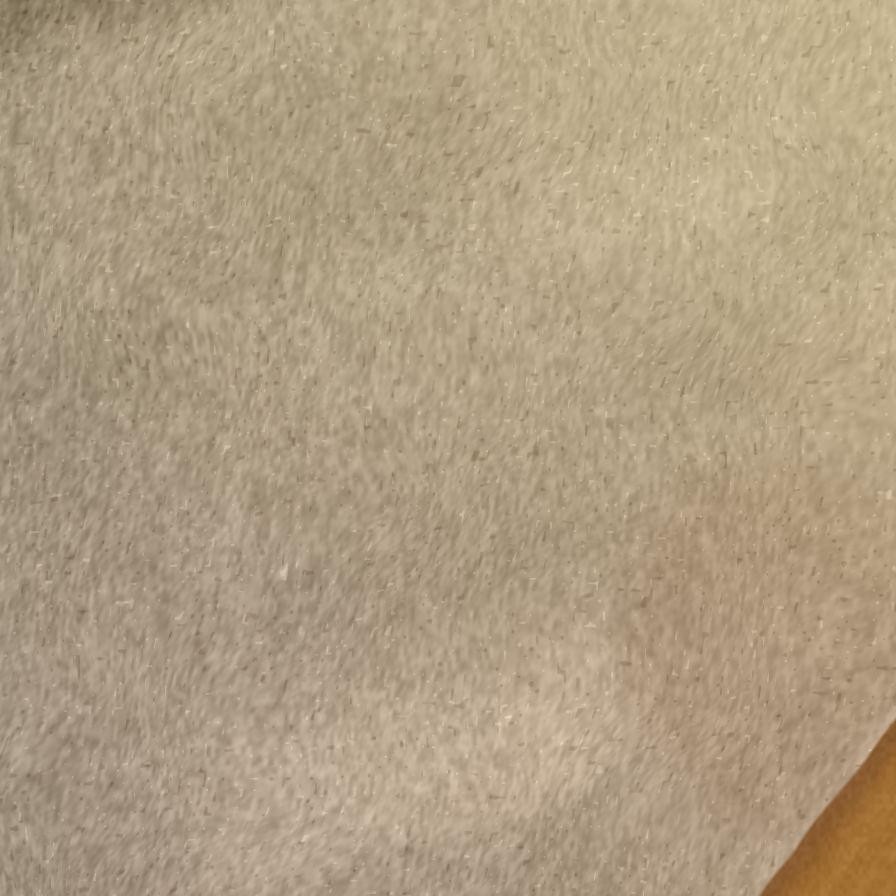
A WebGL 2 fragment shader for this texture:

```glsl
#version 300 es
precision highp float;
precision highp int;

uniform vec2 u_resolution;
out vec4 fragColor;

float hash(vec2 cell) {
    uvec2 q = uvec2(ivec2(cell)) * uvec2(1597u, 7919u);
    uint h = (q.x ^ (q.y << 7)) * 74797u + q.y;
    h = (h ^ (h >> 15)) * 277803u;
    h = (h ^ (h >> 13)) * 91193u;
    h ^= h >> 16;
    return float(h & 65535u) / 65535.0;
}

float noise(vec2 p) {
    vec2 i = floor(p), f = fract(p);
    f = f * f * (3.0 - 2.0 * f);
    return mix(mix(hash(i), hash(i + vec2(1, 0)), f.x),
               mix(hash(i + vec2(0, 1)), hash(i + vec2(1, 1)), f.x), f.y);
}

float fbm(vec2 p) {
    float sum = 0.0, weight = 0.5;
    for (int i = 0; i < 4; i++) {
        sum += weight * noise(p);
        p = mat2(1.6, 1.2, -1.2, 1.6) * p + 17.3;
        weight *= 0.5;
    }
    return sum / 0.9375;
}

// Broad lighting and brushed areas of the nap
vec3 suedeBase(vec2 uv) {
    vec3 low = mix(vec3(0.635, 0.575, 0.505), vec3(0.70, 0.615, 0.515), uv.x);
    vec3 high = mix(vec3(0.645, 0.59, 0.49), vec3(0.775, 0.71, 0.565), uv.x);
    vec3 color = mix(low, high, smoothstep(0.0, 1.0, uv.y));

    vec2 warped = uv + 0.07 * (vec2(fbm(uv * 7.0), fbm(uv * 7.0 + 31.0)) - 0.5);
    color += 0.11 * (fbm(vec2(uv.x + 0.4 * uv.y, uv.y - 0.35 * uv.x) * vec2(3.0, 6.0) + 5.0) - 0.5);

    // Pale swept band above a slanted lower edge
    float aboveEdge = warped.y - 0.38 * (warped.x - 0.33);
    float band = smoothstep(-0.01, 0.03, aboveEdge) * (1.0 - smoothstep(0.08, 0.3, aboveEdge));
    band *= smoothstep(0.2, 0.36, warped.x) * (1.0 - smoothstep(0.6, 0.75, warped.x));
    color += band * vec3(0.055, 0.05, 0.045);

    // Warm brown rubbed patch
    float patchDist = length((warped - vec2(0.86, 0.29)) * vec2(1.0, 0.8));
    color -= (1.0 - smoothstep(0.12, 0.2, patchDist)) * vec3(0.035, 0.045, 0.05);

    // Shaded upper left corner
    float corner = (1.0 - uv.y) + 0.3 * uv.x + 0.03 * fbm(uv * 9.0);
    color -= 0.11 * (1.0 - smoothstep(0.02, 0.12, corner));
    return color;
}

// Short fibres, mostly upright with a drifting lean
vec3 fibres(vec2 uv) {
    vec2 p = uv + vec2(0.035, 0.02) * (vec2(noise(uv * 9.0), noise(uv * 9.0 + 40.0)) - 0.5);
    p.x -= 0.15 * p.y;
    float fine = noise(p * vec2(215.0, 85.0)) - 0.5;
    float cross = noise(mat2(0.9, 0.4, -0.4, 0.9) * p * vec2(240.0, 150.0) + 60.0) - 0.5;
    float clump = noise(p * vec2(80.0, 45.0) + 90.0) - 0.5;
    float strength = mix(1.15, 0.75, smoothstep(0.3, 1.3, uv.x + 0.5 * uv.y));
    vec3 tone = vec3(strength * (0.10 * fine + 0.07 * cross + 0.035 * clump));

    // Sparse dark pits and bright fibre tips
    float pits = smoothstep(0.82, 0.97, noise(p * vec2(170.0, 120.0) + 200.0));
    float tips = smoothstep(0.86, 0.98, noise(p * vec2(190.0, 150.0) + 400.0));
    return tone - pits * vec3(0.08, 0.085, 0.09) + tips * vec3(0.09, 0.09, 0.085);
}

// Wooden surface with streaks running along its edge
vec3 wood(vec2 uv, float inside) {
    vec2 along = vec2(dot(uv, vec2(0.61, 0.79)), inside);
    vec3 color = mix(vec3(0.53, 0.35, 0.18), vec3(0.64, 0.44, 0.20), smoothstep(0.005, 0.045, inside));
    color += 0.07 * (fbm(along * vec2(12.0, 90.0)) - 0.5);
    return color + 0.05 * (noise(uv * vec2(230.0, 190.0)) - 0.5);
}

void main() {
    vec2 uv = gl_FragCoord.xy / u_resolution;
    vec3 color = suedeBase(uv) + fibres(uv);

    float inside = dot(uv - vec2(0.847, 0.0), vec2(0.79, -0.61));
    inside += 0.005 * (noise(uv * 25.0) - 0.5);
    color += 0.03 * smoothstep(-0.025, -0.004, inside);
    float soft = 0.002 + 0.7 / u_resolution.y;
    color = mix(color, wood(uv, inside), smoothstep(-soft, soft, inside));

    fragColor = vec4(clamp(color, 0.0, 1.0), 1.0);
}
```
